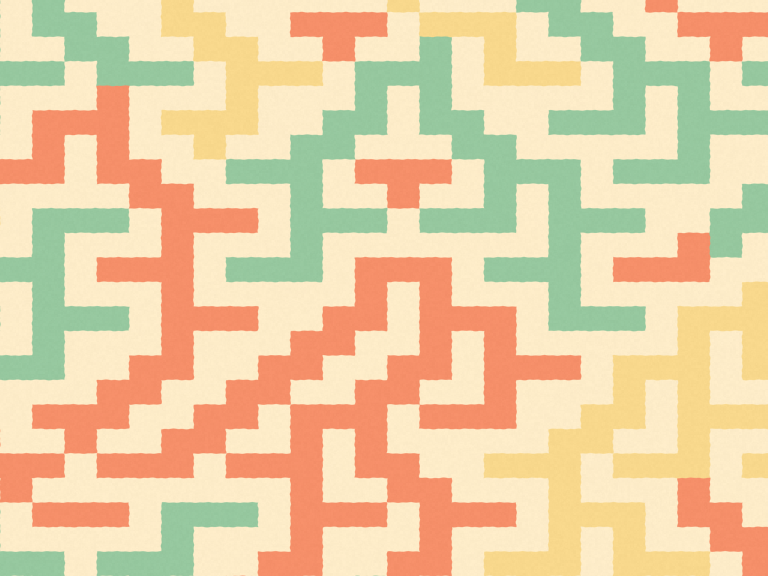
Give the GLSL for this pattern, as a Shadertoy shader.

```glsl
const vec2 GRID = vec2(23.8, 23.5);
const vec3 CREAM = vec3(0.992, 0.925, 0.785);
const vec3 GREEN = vec3(0.588, 0.782, 0.622);
const vec3 YELLOW = vec3(0.972, 0.846, 0.548);
const vec3 ORANGE = vec3(0.962, 0.560, 0.412);

float hash(vec2 p, float seed) {
    vec3 q = fract(vec3(p.xyx + seed * 7.31) * vec3(0.1031, 0.1030, 0.0973));
    q += dot(q, q.yzx + 33.33);
    return fract((q.x + q.y) * q.z);
}

bool isNode(vec2 v) {
    return mod(v.x + v.y, 2.0) < 0.5;
}

// Each node joins the one above left (-1) or above right (+1), or none (0)
float parentSide(vec2 v) {
    if (hash(v, 1.0) < 0.13) return 0.0;
    return hash(v, 2.0) < 0.58 ? 1.0 : -1.0;
}

bool hasChild(vec2 v, float side) {
    return parentSide(v + vec2(side, -1.0)) == -side;
}

// A strand runs straight through when its only child faces its parent
bool runsStraight(vec2 v) {
    float side = parentSide(v);
    return side != 0.0 && hasChild(v, -side) && !hasChild(v, side);
}

bool hasSideArm(vec2 v, float side) {
    return !runsStraight(v) || parentSide(v) == side;
}

bool hasLowerArm(vec2 v) {
    bool leaf = !hasChild(v, 1.0) && !hasChild(v, -1.0);
    return runsStraight(v) || (leaf && hash(v, 3.0) < 0.6);
}

// Climb the strand to its root, which decides the colour
vec3 strandColor(vec2 v) {
    for (int i = 0; i < 10; i++) {
        float side = parentSide(v);
        if (side == 0.0 || hash(v, 4.0) < 0.2) break;
        v += vec2(side, 1.0);
    }
    float pick = hash(v, 5.0);
    return pick < 0.41 ? GREEN : pick < 0.71 ? YELLOW : ORANGE;
}

// Cells are nodes, arms beside or below a node, or diagonal connectors
vec3 cellColor(vec2 cell) {
    vec2 v = floor(cell * 0.5);
    vec2 odd = mod(cell, 2.0);
    bool node = isNode(v);
    bool filled = node;
    vec2 owner = v;
    if (odd.x > 0.5) {
        float side = node ? 1.0 : -1.0;
        owner.x += node ? 0.0 : 1.0;
        filled = odd.y > 0.5 ? parentSide(owner) == side : hasSideArm(owner, side);
    } else if (odd.y > 0.5) {
        owner.y += 1.0;
        filled = !node && hasLowerArm(owner);
    }
    return filled ? strandColor(owner) : CREAM;
}

// Slight unevenness of the cut edges, in cells
vec2 edgeWobble(vec2 p) {
    return 0.010 * sin(p.yx * 9.0 + 1.7 * sin(p * 3.1))
         + 0.008 * sin(p.yx * 23.0 + p * 2.0);
}

float paperGrain(vec2 uv) {
    float fine = hash(floor(uv * vec2(512.0, 384.0)), 6.0);
    float coarse = hash(floor(uv * vec2(240.0, 180.0)), 7.0);
    return (fine + coarse - 1.0) * 0.010;
}

void mainImage(out vec4 fragColor, in vec2 fragCoord) {
    vec2 uv = fragCoord / iResolution.xy;
    vec2 p = uv * GRID + 40.0;
    p += edgeWobble(p) - 0.5;

    // Blend the four nearest cells across a thin smooth edge
    vec2 base = floor(p);
    vec2 width = 1.2 * GRID / iResolution.xy;
    vec2 f = clamp((fract(p) - 0.5) / width + 0.5, 0.0, 1.0);
    vec3 lower = mix(cellColor(base), cellColor(base + vec2(1.0, 0.0)), f.x);
    vec3 upper = mix(cellColor(base + vec2(0.0, 1.0)), cellColor(base + 1.0), f.x);
    vec3 color = mix(lower, upper, f.y);

    fragColor = vec4(color + paperGrain(uv), 1.0);
}
```
